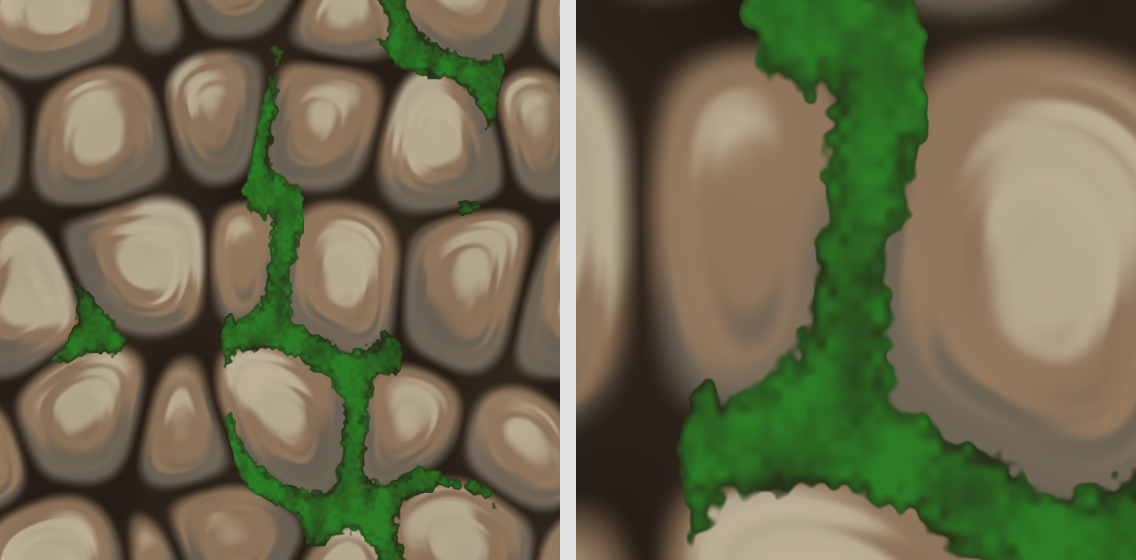
Left: the whole. Right: its middle third, enlarged.
A three.js fragment shader for this texture:

```glsl
// Painted wall of rounded stones in dark mortar, with moss creeping along the joints.
// Stones are cells of a wrapped, weighted Voronoi diagram with rounded corners;
// brush strokes follow each outline and shift its rim, body and highlight tones.

varying vec2 vUv;

const vec2 GRID = vec2(5.0, 4.0);      // stones across and up; rows must be even
const vec2 ORIGIN = vec2(0.05, 0.125); // keeps the joints off the canvas edges
const float JITTER = 0.52;             // scatter of the stones inside their cells
const float SIZE_SPREAD = 0.016;       // difference between big and small stones
const float CORNER = 48.0;             // higher means sharper corners
const float GAP = 0.004;               // half width of the mortar joint
const float WOBBLE = 0.024;            // hand drawn bend of the outlines
const float STROKE = 0.030;            // reach of the brush strokes
const float MOSS_WIDTH = 0.020;
const float MOSS_START = 0.53;         // lower means more moss

const vec3 MORTAR = vec3(0.160, 0.125, 0.093);
const vec3 RIM = vec3(0.430, 0.390, 0.335);
const vec3 BODY = vec3(0.550, 0.450, 0.345);
const vec3 HIGHLIGHT = vec3(0.700, 0.655, 0.560);
const vec3 MOSS_DARK = vec3(0.150, 0.185, 0.095);
const vec3 MOSS_LIGHT = vec3(0.170, 0.480, 0.140);

float hash(vec2 p) {
  return fract(sin(dot(p, vec2(127.1, 311.7))) * 43758.5453);
}

vec2 wrap(vec2 cell, vec2 period) {
  return floor(mod(cell + 0.5, period));
}

// Value noise that repeats after a whole number of cells
float noise(vec2 p, vec2 period, float seed) {
  vec2 i = floor(p);
  vec2 f = fract(p);
  f = f * f * (3.0 - 2.0 * f);
  float a = hash(wrap(i, period) + seed);
  float b = hash(wrap(i + vec2(1.0, 0.0), period) + seed);
  float c = hash(wrap(i + vec2(0.0, 1.0), period) + seed);
  float d = hash(wrap(i + vec2(1.0, 1.0), period) + seed);
  return mix(mix(a, b, f.x), mix(c, d, f.x), f.y);
}

float tileNoise(vec2 uv, vec2 repeats, float seed) {
  return noise(uv * repeats, repeats, seed);
}

// Stone centre in xy, weight in z; odd rows are shifted like brickwork
vec3 stoneSite(vec2 cell) {
  vec2 id = wrap(cell, GRID);
  vec2 jitter = vec2(hash(id + 3.1), hash(id + 17.7)) - 0.5;
  vec2 centre = cell + 0.5 + JITTER * jitter;
  centre.x += 0.5 * mod(id.y, 2.0);
  return vec3(centre / GRID, SIZE_SPREAD * hash(id + 41.3));
}

float power(vec2 p, vec3 site) {
  vec2 r = p - site.xy;
  return dot(r, r) - site.z;
}

void main() {
  vec2 bend = vec2(tileNoise(vUv, vec2(7.0), 5.0), tileNoise(vUv, vec2(7.0), 9.0)) - 0.5;
  vec2 p = vUv + ORIGIN + WOBBLE * bend;
  vec2 base = floor(p * GRID);

  // Find the stone that owns this point
  float best = 1e3;
  vec3 stone = vec3(0.0);
  vec2 id = vec2(0.0);
  for (int y = -2; y <= 2; y++) {
    for (int x = -2; x <= 2; x++) {
      vec2 cell = base + vec2(float(x), float(y));
      vec3 site = stoneSite(cell);
      float reach = power(p, site);
      if (reach < best) {
        best = reach;
        stone = site;
        id = wrap(cell, GRID);
      }
    }
  }

  // Blend the distances to all borders, which rounds the corners
  float sum = 0.0;
  for (int y = -2; y <= 2; y++) {
    for (int x = -2; x <= 2; x++) {
      vec3 site = stoneSite(base + vec2(float(x), float(y)));
      float apart = distance(site.xy, stone.xy);
      if (apart > 0.001) {
        sum += exp(-CORNER * (power(p, site) - best) / (2.0 * apart));
      }
    }
  }
  float border = -log(max(sum, 1e-6)) / CORNER;
  float inset = border - GAP;

  // Brush strokes running along the outline
  vec2 local = p - stone.xy;
  float turn = atan(local.y, local.x) / 6.2831853;
  float seed = 20.0 * hash(id + 8.2);
  float stroke = noise(vec2(turn * 6.0, inset * 120.0), vec2(6.0, 64.0), seed) - 0.5;
  stroke *= smoothstep(0.01, 0.06, length(local));
  float dab = tileNoise(vUv, vec2(14.0, 9.0), 2.0) - 0.5;

  // Rim, body and highlight, lit from above with a sideways lean per stone
  vec2 light = vec2(1.0 * (hash(id + 29.0) - 0.5), 0.34);
  float lit = inset + dot(local, light) + STROKE * (stroke + 0.4 * dab);
  float start = mix(0.034, 0.062, hash(id + 53.0));
  vec3 color = mix(RIM, BODY, smoothstep(0.006, 0.034, lit));
  color = mix(color, HIGHLIGHT, 0.95 * smoothstep(start, start + 0.022, lit));
  color *= 1.0 + 0.08 * stroke + 0.06 * dab;

  // Soft mortar joint
  vec3 joint = MORTAR * (1.0 + 0.4 * dab);
  color = mix(joint, color, smoothstep(-0.008, 0.015, inset + 0.004 * dab));

  // Ragged moss in the joints
  float patches = tileNoise(vUv, vec2(6.0, 3.0), 23.0);
  float ragged = tileNoise(vUv, vec2(64.0, 56.0), 31.0) - 0.5;
  float fine = tileNoise(vUv, vec2(150.0, 130.0), 37.0) - 0.5;
  float width = mix(-0.035, MOSS_WIDTH, smoothstep(MOSS_START, MOSS_START + 0.12, patches));
  float depth = width + 0.012 * ragged + 0.009 * fine - border;
  float blades = tileNoise(vUv, vec2(44.0, 16.0), 43.0);
  float glow = smoothstep(0.0, 0.016, depth) * 0.6 + 0.7 * blades - 0.18 + 0.3 * fine;
  vec3 moss = mix(MOSS_DARK, MOSS_LIGHT, clamp(glow, 0.0, 1.0));
  color = mix(color, moss, smoothstep(-0.001, 0.003, depth));

  gl_FragColor = vec4(color, 1.0);
}
```
